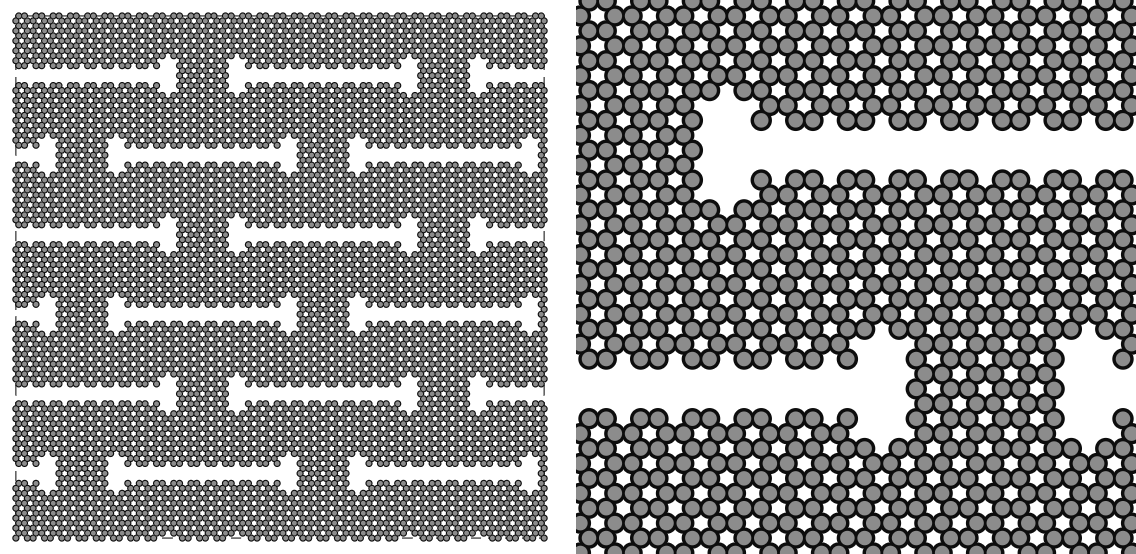
Left: the whole. Right: its middle third, enlarged.
A Shadertoy shader for this pattern:

```glsl
// A sheet of outlined discs on a honeycomb lattice, pierced by staggered slots.
// Discs sit on close-packed rows with every third site empty; each slot is a
// band of missing discs with a wider cavity at both ends. Unit: disc spacing.
#define CANVAS_WIDTH 97.53              // canvas width in disc spacings
#define SHEET_COLS 92.0                 // sheet width in disc spacings
#define LAST_ROW 105.0
#define SLOT_PERIOD vec2(42.0, 16.0)    // columns, rows
#define FIRST_SLOT vec2(53.5, 12.0)     // column, row of a slot centre
#define CAVITY_OFFSET 15.0              // slot centre to cavity centre
#define CAVITY_HALF 1.5
#define FILL_RADIUS 0.42
#define OUTER_RADIUS 0.62
#define FRAME_DASH vec3(2.985, 1.8, 1.6) // period, length, start
#define INK vec3(0.05)
#define DISC_GREY vec3(0.55)

const float ROW_HEIGHT = 0.8660254;

// Coverage of a shape with signed distance d, over one pixel
float coverage(float d, float pixel) {
    return clamp(0.5 - d / pixel, 0.0, 1.0);
}

// True where a slot removes the site; alternate bands shift by half a period
bool inSlot(float x, float row) {
    float band = floor((row - FIRST_SLOT.y) / SLOT_PERIOD.y + 0.5);
    float dy = abs(row - FIRST_SLOT.y - band * SLOT_PERIOD.y);
    float halfPeriod = 0.5 * SLOT_PERIOD.x;
    float shifted = x - FIRST_SLOT.x + halfPeriod * (band + 1.0);
    float dx = abs(mod(shifted, SLOT_PERIOD.x) - halfPeriod);
    bool channel = dy < 1.5 && dx < CAVITY_OFFSET + CAVITY_HALF;
    bool cavity = dy < 3.5 && abs(dx - CAVITY_OFFSET) < CAVITY_HALF;
    return channel || cavity;
}

bool hasDisc(float x, float row) {
    bool inside = x > -0.1 && x < SHEET_COLS + 0.1
               && row > -0.1 && row < LAST_ROW + 0.1;
    float emptySite = mod(row, 2.0) > 0.5 ? 1.0 : 2.5;
    float phase = mod(x - emptySite + 0.25, 3.0);
    return inside && phase > 0.5 && !inSlot(x, row);
}

// Distance to the centre of the nearest disc
float nearestDisc(vec2 p) {
    float nearest = 10.0;
    float baseRow = floor(p.y / ROW_HEIGHT + 0.5);
    for (int j = -1; j <= 1; j++) {
        float row = baseRow + float(j);
        float offset = 0.5 - 0.5 * mod(row, 2.0);
        float baseCol = floor(p.x - offset + 0.5);
        for (int i = -1; i <= 1; i++) {
            float x = baseCol + float(i) + offset;
            if (hasDisc(x, row))
                nearest = min(nearest, length(p - vec2(x, row * ROW_HEIGHT)));
        }
    }
    return nearest;
}

// Thin dashed rectangle through the outermost disc centres
float dashedFrame(vec2 p, vec2 size, float pixel) {
    vec2 q = abs(p - 0.5 * size) - 0.5 * size;
    float edge = abs(max(q.x, q.y)) - 0.09;
    float along = q.x > q.y ? p.y : p.x;
    float t = mod(along - FRAME_DASH.z, FRAME_DASH.x);
    float dash = abs(t - 0.5 * FRAME_DASH.y) - 0.5 * FRAME_DASH.y;
    return coverage(max(edge, dash), pixel);
}

void mainImage(out vec4 fragColor, in vec2 fragCoord) {
    // Centre the sheet; rows count downward from its top edge
    float pixel = CANVAS_WIDTH / iResolution.x;
    vec2 sheet = vec2(SHEET_COLS, LAST_ROW * ROW_HEIGHT);
    vec2 centred = (fragCoord - 0.5 * iResolution.xy) * pixel;
    vec2 p = 0.5 * sheet + vec2(centred.x, -centred.y);

    // Frame below, then disc outlines, then fills
    vec3 color = mix(vec3(1.0), INK, dashedFrame(p, sheet, pixel));
    float d = nearestDisc(p);
    color = mix(color, INK, coverage(d - OUTER_RADIUS, pixel));
    color = mix(color, DISC_GREY, coverage(d - FILL_RADIUS, pixel));
    fragColor = vec4(color, 1.0);
}
```
